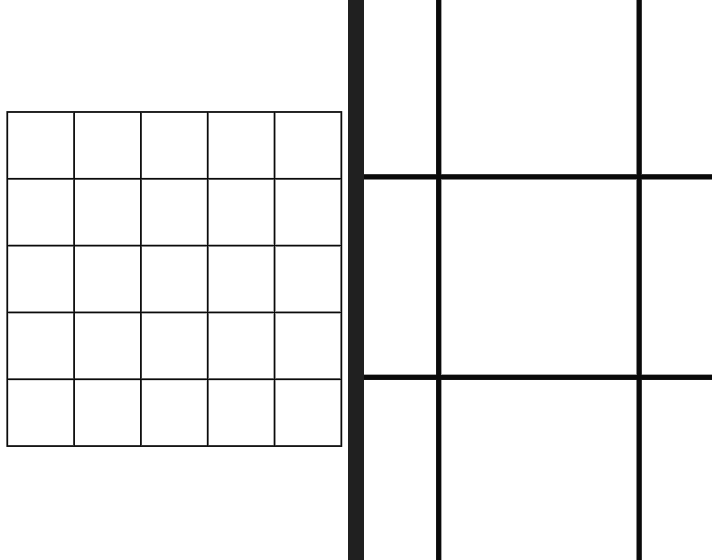
Left, the full canvas; right, a detail of the centre.
Reproduce this pattern procedurally as a Shadertoy shader.

```glsl
// Five by five square grid of thin black lines, centred on a white page.

const vec3 PAPER = vec3(1.0);
const vec3 INK = vec3(0.04);
const float CELLS = 5.0;            // repeats across and down
const float PITCH = 0.192;          // cell size, in canvas widths
const float LINE_WIDTH = 0.0051;    // in canvas widths
const vec2 GRID_SHIFT = vec2(0.0009, 0.0028);

// Distance on each axis to the nearest of the cells + 1 evenly spaced lines.
vec2 lineDistance(vec2 p, float cells, float pitch) {
    vec2 index = clamp(round(p / pitch + 0.5 * cells), 0.0, cells);
    return abs(p - (index - 0.5 * cells) * pitch);
}

// Signed distance to a square.
float squareDistance(vec2 p, float halfSize) {
    vec2 d = abs(p) - halfSize;
    return length(max(d, 0.0)) + min(max(d.x, d.y), 0.0);
}

// Part of a pixel covered by a line of the given width.
float lineCoverage(float dist, float width, float pixel) {
    return clamp((0.5 * width - dist) / pixel + 0.5, 0.0, 1.0);
}

void mainImage(out vec4 fragColor, in vec2 fragCoord) {
    float pixel = 1.0 / iResolution.x;
    vec2 p = (fragCoord - 0.5 * iResolution.xy) * pixel - GRID_SHIFT;

    // Lines in both directions
    vec2 dist = lineDistance(p, CELLS, PITCH);
    float ink = lineCoverage(min(dist.x, dist.y), LINE_WIDTH, pixel);

    // Trim the lines at the outer frame
    float halfSize = 0.5 * (CELLS * PITCH + LINE_WIDTH);
    ink *= clamp(0.5 - squareDistance(p, halfSize) / pixel, 0.0, 1.0);

    // The frame's own edge is already softened, so restore its coverage there
    float frame = abs(squareDistance(p, 0.5 * CELLS * PITCH));
    ink = max(ink, lineCoverage(frame, LINE_WIDTH, pixel));

    fragColor = vec4(mix(PAPER, INK, ink), 1.0);
}
```
